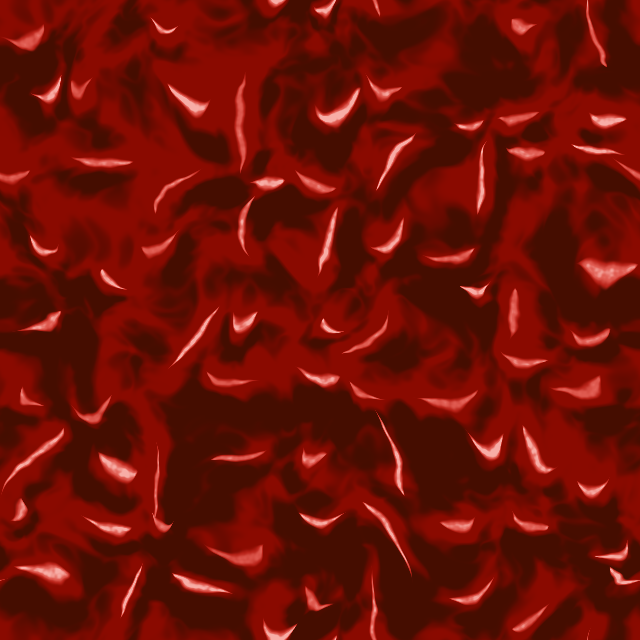
This texture is drawn by a Shadertoy shader. Its source:

```glsl
// Seamless glistening dark red flesh: soft winding folds with wet pink crescent highlights.
#define MARK_CELLS 9.0      // highlight cells per side, whole number
#define MARK_CHANCE 0.93    // share of cells holding a highlight
#define STREAK_SHARE 0.24   // share of highlights that are long steep streaks
#define FOLD_CELLS 5.0      // large folds per side, whole number
#define WARP 0.055          // winding of the folds
#define WOBBLE 0.013        // small bends
#define GLOSS 1.0           // highlight strength
#define FIBRE 0.30          // fine mottling in the highlights

const vec3 SHADOW = vec3(0.27, 0.05, 0.00);
const vec3 FLESH  = vec3(0.41, 0.04, 0.00);
const vec3 BLOOD  = vec3(0.54, 0.04, 0.00);
const vec3 ROSE   = vec3(0.72, 0.13, 0.09);
const vec3 PINK   = vec3(0.88, 0.36, 0.32);
const vec3 PALE   = vec3(0.97, 0.68, 0.65);

// Integer hash: four random values in 0..1 for a cell and a seed
vec4 hash4(vec2 cell, float seed) {
    uvec4 v = uvec4(uint(cell.x), uint(cell.y), uint(seed), 7u);
    v = v * 1664525u + 1013904223u;
    for (int i = 0; i < 2; i++) {
        v.x += v.y * v.w; v.y += v.z * v.x;
        v.z += v.x * v.y; v.w += v.y * v.z;
        v ^= v >> 16u;
    }
    return vec4(v >> 8u) / 16777216.0;
}

float cornerSlope(vec2 cell, vec2 offset, float period, float seed) {
    float angle = 6.28319 * hash4(mod(cell, period), seed).x;
    return dot(vec2(cos(angle), sin(angle)), offset);
}

// Gradient noise that wraps after one canvas
float noise(vec2 uv, float period, float seed) {
    vec2 p = uv * period, i = floor(p), f = p - i;
    vec2 s = f * f * f * (f * (f * 6.0 - 15.0) + 10.0), e = vec2(1, 0);
    float low  = mix(cornerSlope(i, f, period, seed),
                     cornerSlope(i + e, f - e, period, seed), s.x);
    float high = mix(cornerSlope(i + e.yx, f - e.yx, period, seed),
                     cornerSlope(i + e.xx, f - e.xx, period, seed), s.x);
    return mix(low, high, s.y);
}

vec2 noise2(vec2 uv, float period, float seed) {
    return vec2(noise(uv, period, seed), noise(uv, period, seed + 1.0));
}

// Rounded tubes along the zero lines of the noise
float tubes(vec2 uv, float period, float seed) {
    float n = noise(uv, period, seed);
    return exp(-24.0 * n * n);
}

// Scattered crescents; x: relief of the fold they lie on, y: wet shine
vec2 crescents(vec2 uv) {
    vec2 p = uv * MARK_CELLS, home = floor(p);
    vec2 result = vec2(0);
    for (int j = -1; j <= 1; j++)
    for (int i = -1; i <= 1; i++) {
        vec2 cell = home + vec2(i, j);
        vec2 id = mod(cell, MARK_CELLS);
        vec4 place = hash4(id, 31.0), shape = hash4(id, 47.0);
        if (place.z > MARK_CHANCE) continue;

        bool streak = place.w < STREAK_SHARE;
        float angle = streak ? mix(0.9, 2.1, shape.x) : mix(-0.55, 0.55, shape.x);
        float reach = streak ? mix(0.45, 0.75, shape.y) : mix(0.20, 0.42, shape.y);
        float sag   = streak ? mix(-0.12, 0.12, shape.z) : mix(0.08, 0.24, shape.z);
        float thick = streak ? mix(0.07, 0.11, shape.w) : mix(0.10, 0.19, shape.w);

        vec2 q = p - cell - 0.5 - 0.6 * (place.xy - 0.5);
        float c = cos(angle), s = sin(angle);
        q = vec2(c * q.x + s * q.y, c * q.y - s * q.x);
        float u = q.x / reach, d = q.y - sag * u * u;

        // Broad fold with a dark crease below it
        float span = 1.0 - smoothstep(0.6, 1.6, abs(u));
        float body = exp(-18.0 * d * d);
        float crease = exp(-40.0 * (d + 0.33) * (d + 0.33));
        result.x += span * (0.45 * body - 0.40 * crease);

        // Tapered highlight, heavier towards one end
        float lean = shape.w < 0.5 ? -u : u;
        float taper = max(1.0 - u * u, 0.0) * (0.75 + 0.5 * lean);
        float shine = 1.0 - abs(d) / max(thick * taper, 0.001);
        shine = smoothstep(0.0, 0.9, shine) * mix(0.65, 1.1, place.x);
        result.y = max(result.y, shine * smoothstep(0.0, 0.35, taper));
    }
    return result;
}

void mainImage(out vec4 fragColor, in vec2 fragCoord) {
    vec2 uv = fragCoord / iResolution.xy;

    // Winding coordinates
    vec2 bent = uv + WARP * noise2(uv, 6.0, 1.0);
    bent += WOBBLE * noise2(bent, 17.0, 3.0);
    vec2 frayed = bent + 0.004 * noise2(bent, 48.0, 5.0);

    // Folds at three sizes, joined with the relief of the crescents
    vec2 marks = crescents(frayed);
    float relief = 0.50 * tubes(bent, FOLD_CELLS, 11.0)
                 + 0.35 * tubes(bent + 0.02 * noise2(bent, 9.0, 13.0), 12.0, 15.0)
                 + 0.15 * tubes(frayed, 29.0, 17.0) + marks.x;
    float tone = smoothstep(0.28, 0.92, relief);

    // Wet shine broken up by fine fibres
    float fibres = noise(frayed, 70.0, 21.0) + 0.7 * noise(uv, 140.0, 23.0);
    float shine = clamp(GLOSS * marks.y * (1.0 + FIBRE * fibres), 0.0, 1.0);

    vec3 color = mix(SHADOW, FLESH, smoothstep(0.0, 0.5, tone));
    color = mix(color, BLOOD, smoothstep(0.4, 1.0, tone));
    color = mix(color, ROSE, smoothstep(0.0, 0.35, shine));
    color = mix(color, PINK, smoothstep(0.25, 0.75, shine));
    color = mix(color, PALE, smoothstep(0.7, 1.0, shine));
    fragColor = vec4(color, 1.0);
}
```
